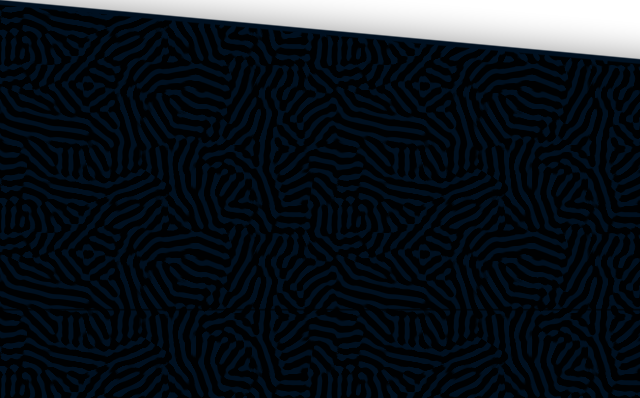
A Shadertoy shader for this pattern:

```glsl
// Dark labyrinth of winding blue stripes under a slanted, softly shaded white wedge.
// Cellular wave packets with random headings are summed, reduced to their phase,
// and sharpened with a ring filter that evens the stripe width and rounds the ends.

const float TAU = 6.2831853;

const vec3 GROUND = vec3(0.0, 0.004, 0.008);
const vec3 STRIPE = vec3(0.0, 0.063, 0.126);

const float CELL_SIZE = 0.0704;          // in canvas heights
const float WAVES_PER_CELL = 2.55;
const vec2 TILE_CELLS = vec2(12.0, 6.0); // the labyrinth repeats after this many cells
const float EDGE_SLOPE = -0.0924;
const float RIM_WIDTH = 0.012;
const float SEAM_HEIGHT = 0.222;

vec3 hash3(vec2 p) {
    vec3 q = vec3(dot(p, vec2(127.1, 311.7)),
                  dot(p, vec2(269.5, 183.3)),
                  dot(p, vec2(419.2, 371.9)));
    return fract(sin(q) * 43758.55);
}

// Cosine of the phase of the summed wave packets around p (in cells).
float stripePhase(vec2 p, float frequency) {
    vec2 base = floor(p);
    vec2 wave = vec2(0.0);
    for (int j = -1; j <= 1; j++) {
        for (int i = -1; i <= 1; i++) {
            vec2 cell = base + vec2(i, j);
            vec2 id = mod(cell, TILE_CELLS);
            vec3 rnd = hash3(id + 3.0);
            vec2 offset = p - cell - mix(vec2(0.2), vec2(0.8), rnd.xy);
            float heading = rnd.z * TAU;
            float start = hash3(id + 41.0).x * TAU;
            float phase = TAU * frequency * dot(offset, vec2(cos(heading), sin(heading))) + start;
            float falloff = max(0.0, 1.0 - dot(offset, offset) / 1.44);
            wave += falloff * falloff * falloff * vec2(cos(phase), sin(phase));
        }
    }
    return wave.x / (length(wave) + 0.01);
}

// Centre minus surrounding ring: favours stripes of one width.
float labyrinth(vec2 p, float frequency) {
    const int SAMPLES = 8;
    float radius = 0.61 / frequency;
    float ring = 0.0;
    for (int i = 0; i < SAMPLES; i++) {
        float a = TAU * (float(i) + 0.25) / float(SAMPLES);
        ring += stripePhase(p + radius * vec2(cos(a), sin(a)), frequency);
    }
    return (stripePhase(p, frequency) - 1.5 * ring / float(SAMPLES)) / 1.6;
}

// White sheet, darkened by a soft shadow close to its lower edge.
vec3 sheetColor(float height) {
    float shadow = clamp(1.0 - height / 0.1, 0.0, 1.0);
    return vec3(1.0 - 0.22 * shadow * shadow);
}

void mainImage(out vec4 fragColor, in vec2 fragCoord) {
    float pixel = 1.0 / iResolution.y;
    vec2 uv = fragCoord * pixel;

    // Stripes
    float blur = 0.7 * pixel * TAU * WAVES_PER_CELL / CELL_SIZE;
    float value = labyrinth(uv / CELL_SIZE, WAVES_PER_CELL);
    float stripe = smoothstep(-blur, blur, value - 0.24);

    // Faint horizontal seam
    float seam = 1.0 - smoothstep(0.001, 0.001 + pixel, abs(uv.y - SEAM_HEIGHT));
    stripe *= 1.0 - 0.7 * seam;

    // Solid rim below the slanted edge, then the white sheet above it
    float height = uv.y - (1.0 + EDGE_SLOPE * uv.x);
    float rim = smoothstep(-pixel, pixel, height + RIM_WIDTH);
    vec3 color = mix(GROUND, STRIPE, max(stripe, rim));
    color = mix(color, sheetColor(max(height, 0.0)), smoothstep(-pixel, pixel, height));

    fragColor = vec4(color, 1.0);
}
```
